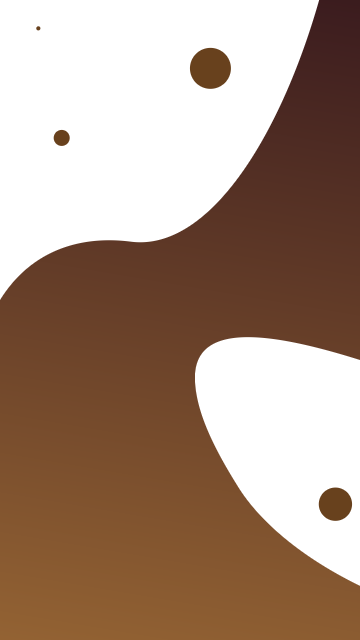
Write a WebGL 1 fragment shader that draws this background.

```glsl
precision highp float;
// Brown gradient with two white curved cut-outs and four brown dots.
uniform vec2 u_resolution;

// Lengths are fractions of the canvas height, origin at the lower left.
const vec3 DARK_BROWN  = vec3(0.230, 0.108, 0.118);
const vec3 LIGHT_BROWN = vec3(0.577, 0.386, 0.200);
const vec3 DOT_BROWN   = vec3(0.408, 0.255, 0.114);
const vec3 WHITE       = vec3(1.0);

const vec2 GRADIENT_START = vec2(0.5625, 1.0);
const vec2 GRADIENT_AXIS  = vec2(0.17, 1.0);

// Joints between neighbouring curves
const vec2 WAVE_JOINT = vec2(0.2044, 0.6224);
const vec2 BLOB_LEFT  = vec2(0.3047, 0.4102);
const vec2 BLOB_JOINT = vec2(0.3711, 0.2409);

// Dots: centre and radius
const vec3 DOT_LARGE  = vec3(0.3288, 0.8932, 0.0320);
const vec3 DOT_SMALL  = vec3(0.0964, 0.7845, 0.0125);
const vec3 DOT_TINY   = vec3(0.0599, 0.9557, 0.0032);
const vec3 DOT_BOTTOM = vec3(0.5241, 0.2122, 0.0260);

vec2 bezier(vec2 a, vec2 b, vec2 c, vec2 d, float t) {
  float s = 1.0 - t;
  return s * s * s * a + 3.0 * s * s * t * b + 3.0 * s * t * t * c + t * t * t * d;
}

vec2 bezierTangent(vec2 a, vec2 b, vec2 c, vec2 d, float t) {
  float s = 1.0 - t;
  return normalize(s * s * (b - a) + 2.0 * s * t * (c - b) + t * t * (d - c));
}

// Signed distance to the tangent at p.x, positive above a left-to-right curve
float aboveCurve(vec2 p, vec2 a, vec2 b, vec2 c, vec2 d) {
  float t = 0.5;
  float stepSize = 0.25;
  for (int i = 0; i < 18; i++) {
    t += bezier(a, b, c, d, t).x < p.x ? stepSize : -stepSize;
    stepSize *= 0.5;
  }
  vec2 tangent = bezierTangent(a, b, c, d, t);
  return dot(p - bezier(a, b, c, d, t), vec2(-tangent.y, tangent.x));
}

float insideWave(vec2 p) {
  if (p.x < WAVE_JOINT.x) {
    return aboveCurve(p, vec2(0.0, 0.5312), vec2(0.0469, 0.6068),
                      vec2(0.1224, 0.6328), WAVE_JOINT);
  }
  return aboveCurve(p, WAVE_JOINT, vec2(0.3255, 0.6068),
                    vec2(0.4375, 0.7852), vec2(0.4987, 1.0));
}

float insideBlob(vec2 p) {
  float belowTop = -aboveCurve(p, BLOB_LEFT, vec2(0.3047, 0.5),
                               vec2(0.4297, 0.4792), vec2(0.5625, 0.4375));
  float aboveBase;
  if (p.x < BLOB_JOINT.x) {
    aboveBase = aboveCurve(p, BLOB_LEFT, vec2(0.3047, 0.3607),
                           vec2(0.3320, 0.3034), BLOB_JOINT);
  } else {
    aboveBase = aboveCurve(p, BLOB_JOINT, vec2(0.4036, 0.1875),
                           vec2(0.4688, 0.1302), vec2(0.5625, 0.0846));
  }
  return min(belowTop, aboveBase);
}

float insideDot(vec2 p, vec3 circle) {
  return circle.z - distance(p, circle.xy);
}

// Antialiased coverage, one pixel wide
float coverage(float inside) {
  return clamp(inside * u_resolution.y + 0.5, 0.0, 1.0);
}

void main() {
  vec2 p = gl_FragCoord.xy / u_resolution.y;

  // Tilted gradient from the upper right to the lower left
  float shade = dot(GRADIENT_START - p, GRADIENT_AXIS)
              / dot(GRADIENT_START, GRADIENT_AXIS);
  vec3 color = mix(DARK_BROWN, LIGHT_BROWN, clamp(shade, 0.0, 1.0));

  // White areas
  color = mix(color, WHITE, coverage(max(insideWave(p), insideBlob(p))));

  // Dots
  float dots = max(max(insideDot(p, DOT_LARGE), insideDot(p, DOT_SMALL)),
                   max(insideDot(p, DOT_TINY), insideDot(p, DOT_BOTTOM)));
  color = mix(color, DOT_BROWN, coverage(dots));

  gl_FragColor = vec4(color, 1.0);
}
```
